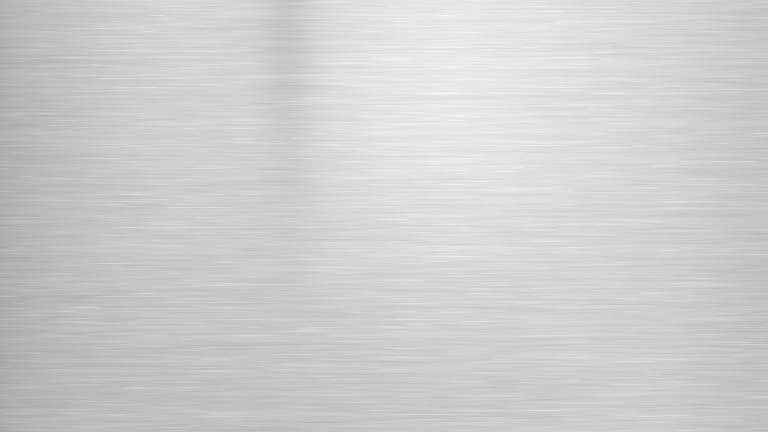
Give the GLSL for this texture, as a Shadertoy shader.

```glsl
// Brushed stainless steel: fine horizontal grain under soft, uneven light
float hash(vec2 p) {
    return fract(sin(dot(p, vec2(127.1, 311.7))) * 43758.5453);
}

// Smooth noise along one row, shifted so neighbouring streaks do not line up
float rowNoise(float x, float row) {
    x += 37.0 * hash(vec2(row, 4.7));
    float cell = floor(x);
    return mix(hash(vec2(cell, row)), hash(vec2(cell + 1.0, row)),
               smoothstep(0.0, 1.0, x - cell));
}

// Long horizontal streaks, centred on zero
float streaks(vec2 p) {
    float row = floor(p.y);
    return mix(rowNoise(p.x, row), rowNoise(p.x, row + 1.0),
               smoothstep(0.0, 1.0, p.y - row)) - 0.5;
}

// Hairline scratches with long tapered ends, at most one per cell
float scratches(vec2 p, float seed, float pixel) {
    float row = floor(p.y);
    p.x += 19.0 * hash(vec2(row, seed));
    vec2 id = vec2(floor(p.x), row + seed);
    vec2 f = fract(p);
    float halfLength = mix(0.12, 0.48, hash(id + 3.1));
    float along = 1.0 - smoothstep(0.2, 1.0, abs(f.x - 0.5) / halfLength);
    float centre = mix(0.4, 0.6, hash(id + 8.3));
    float across = 1.0 - smoothstep(0.0, 0.06 + 0.75 * pixel, abs(f.y - centre));
    return along * across * smoothstep(0.6, 1.0, hash(id + 5.9));
}

float bump(float x, float centre, float width) {
    float d = (x - centre) / width;
    return exp(-d * d);
}

// Broad reflections and shadows on the sheet
float lighting(vec2 uv) {
    float light = 0.755 + 0.025 * uv.y;
    light += 0.132 * bump(uv.x, 0.57, 0.22) * bump(uv.y, 0.82, 0.62);
    light += 0.045 * bump(uv.x, 0.22, 0.12) * smoothstep(0.0, 0.9, uv.y);
    light += 0.04 * bump(uv.x, 0.83, 0.17);
    light -= 0.065 * bump(uv.x, 0.375, 0.035) * smoothstep(0.2, 1.0, uv.y);
    light -= 0.085 * exp(-uv.x / 0.075);
    light -= 0.015 * smoothstep(0.85, 1.0, uv.x);
    return light;
}

void mainImage(out vec4 fragColor, in vec2 fragCoord) {
    vec2 uv = fragCoord / iResolution.xy;
    vec2 p = fragCoord / iResolution.y;
    float pixel = 1.0 / iResolution.y;

    // Layered grain, from hair-fine lines to wide faint bands
    float grain = 0.032 * streaks(p * vec2(5.0, 410.0));
    grain += 0.026 * streaks(p * vec2(13.0, 330.0) + 31.0);
    grain += 0.014 * streaks(p * vec2(2.5, 130.0) + 67.0);
    grain += 0.012 * streaks(p * vec2(1.2, 28.0) + 93.0);

    // Bright and dark scratches at several scales
    float marks = 0.0;
    for (int i = 0; i < 4; i++) {
        float k = float(i);
        vec2 scale = vec2(2.6 + 1.7 * k, 113.0 + 19.0 * k);
        marks += 0.046 * scratches(p * scale, 11.0 + 17.0 * k, pixel * scale.y);
        marks -= 0.026 * scratches(p * scale, 71.0 + 13.0 * k, pixel * scale.y);
    }

    float steel = lighting(uv) + grain + marks;
    fragColor = vec4(vec3(clamp(steel, 0.0, 1.0)), 1.0);
}
```
